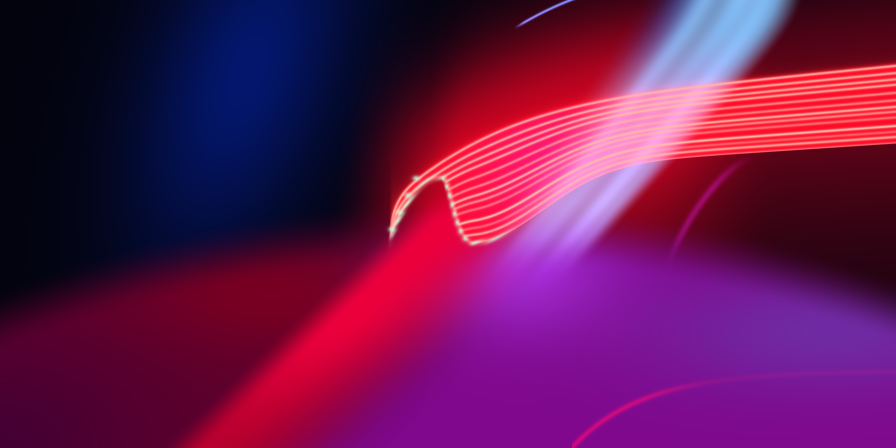
Write a WebGL 2 fragment shader that draws this background.

```glsl
#version 300 es
precision highp float;
// Long-exposure light trails: a red ribbon of strands crossed by a pale blue beam over purple haze.
uniform vec2 u_resolution;
out vec4 outColor;

const vec3 NAVY = vec3(0.010, 0.012, 0.055);
const vec3 BLUE = vec3(0.0, 0.075, 0.37);
const vec3 RED = vec3(0.90, 0.01, 0.15);
const vec3 CRIMSON = vec3(0.90, 0.0, 0.23);
const vec3 WINE = vec3(0.37, 0.0, 0.17);
const vec3 PURPLE = vec3(0.50, 0.03, 0.55);
const vec3 DUSK = vec3(0.42, 0.20, 0.66);
const vec3 VIOLET = vec3(0.68, 0.20, 0.90);
const vec3 LAVENDER = vec3(0.78, 0.68, 1.0);
const vec3 SKY = vec3(0.52, 0.77, 1.0);
const vec3 STRAND = vec3(1.0, 0.72, 0.66);
const vec3 SPARK = vec3(0.70, 1.0, 0.88);
const int STRANDS = 13;
const float STRAND_WIDTH = 0.0033;
const float TIP_X = 0.87;    // left end of the ribbon
const float CURL_X = 1.06;   // lowest point of the ribbon

float hash(float n) { return fract(sin(n * 127.1) * 43758.5453); }

float blob(vec2 p, vec2 center, vec2 size) {
  vec2 q = (p - center) / size;
  return exp(-dot(q, q));
}

float ribbonTop(float x) {
  float s = max(x - TIP_X, 0.0);
  float bend = 0.19 * exp(-s / 0.25 - s * s / 0.30) + 0.06 * exp(-s / 0.015);
  return 0.652 + 0.1 * x - bend;
}

float ribbonLow(float x) {
  float s = max(x - CURL_X, 0.0) / 0.215;
  float d = max(CURL_X - x, 0.0);
  return 0.548 + 0.066 * x - 0.16 * exp(-s * s) - 3.0 * d * d;
}

// Lower outline of the ribbon, with the hooked notch near its tip.
float ribbonEdge(float x) {
  float d = max(0.984 - x, 0.0);
  float fall = max(x - 0.984, 0.0) / 0.035;
  return max(ribbonLow(x), 0.455 + 0.149 * exp(-fall * fall) - 10.5 * d * d);
}

float stroke(float d, float width) {
  float w = max(width, 0.8 / u_resolution.y);
  return exp(-d * d / (w * w));
}

// Soft backdrop: blue glow, red halo, purple hill and crimson shaft.
vec3 backdrop(vec2 p, float low) {
  vec2 tilted = vec2(p.x - 0.28 * (p.y - 0.8), p.y);
  vec3 col = NAVY + BLUE * blob(tilted, vec2(0.54, 0.84), vec2(0.22, 0.42));
  float above = max(p.y - ribbonTop(max(p.x, 0.96)), 0.0) / 0.20;
  float below = max(low - p.y, 0.0) / 0.32;
  float halo = exp(-above * above - below) * smoothstep(0.74, 1.04, p.x + 0.15 * (0.65 - p.y));
  halo *= mix(1.0, 0.46, smoothstep(1.40, 1.75, p.x));
  col = mix(col, RED * vec3(0.95, 1.0, 0.9), halo * 0.9);

  float across = (p.x - 0.39 - 1.04 * p.y) / 1.44;
  float hillTop = 0.48 - 0.19 * (p.x - 1.03) * (p.x - 1.03);
  float hill = smoothstep(-0.08, 0.07, hillTop - p.y);
  vec3 haze = mix(WINE, PURPLE, smoothstep(0.02, 0.36, across));
  haze += vec3(0.10, 0.0, -0.04) * blob(p, vec2(0.60, 0.34), vec2(0.30, 0.12));
  haze += vec3(-0.10, 0.0, 0.03) * blob(p, vec2(0.0, 0.0), vec2(0.35, 0.25));
  haze = mix(haze, DUSK, 0.8 * blob(p, vec2(1.86, 0.26), vec2(0.42, 0.14)));
  haze = mix(haze, VIOLET, 0.8 * blob(p, vec2(1.15, 0.40), vec2(0.22, 0.14)));
  col = mix(col, haze, hill);

  float shaft = smoothstep(-0.025, 0.05, across) * (1.0 - smoothstep(0.06, 0.30, across));
  shaft *= 1.0 - smoothstep(0.50, 0.62, p.y);
  return mix(col, CRIMSON * mix(0.8, 1.03, smoothstep(0.0, 0.3, p.y)), shaft);
}

// Broad pale beam falling from the upper right; alpha is its coverage.
vec4 beam(vec2 p) {
  float left = 1.06 + 0.655 * (p.y - 0.45);
  float slant = 1.26 + 0.9 * (p.y - 0.37) - 1.80;
  float right = 1.80 + 0.5 * (slant - sqrt(slant * slant + 0.004));
  float u = (p.x - left) / max(right - left, 0.05);
  float alpha = smoothstep(0.02, 0.50, u) * (1.0 - smoothstep(0.86, 1.04, u));
  alpha *= smoothstep(0.33, 0.48, p.y);
  float streak = 0.5 + 0.3 * sin(u * 17.0 + 2.0 * p.y) + 0.2 * sin(u * 31.0 - 5.0 * p.y);
  vec3 col = mix(VIOLET, LAVENDER, smoothstep(0.36, 0.56, p.y));
  col = mix(col, SKY, smoothstep(0.70, 0.95, p.y));
  float fringe = (1.0 - smoothstep(0.1, 0.45, u)) * smoothstep(0.78, 0.95, p.y);
  col = mix(col, vec3(0.12, 0.35, 0.95), fringe);
  return vec4(col * (0.94 + 0.1 * streak), alpha * (0.82 + 0.15 * streak));
}

void main() {
  vec2 p = gl_FragCoord.xy / u_resolution.y;
  float px = 1.0 / u_resolution.y;
  const float E = 0.002;
  float top = ribbonTop(p.x), low = ribbonLow(p.x), edge = ribbonEdge(p.x);
  float topSlope = (ribbonTop(p.x + E) - ribbonTop(p.x - E)) / (2.0 * E);
  float lowSlope = (ribbonLow(p.x + E) - ribbonLow(p.x - E)) / (2.0 * E);
  float edgeSlope = (ribbonEdge(p.x + E) - ribbonEdge(p.x - E)) / (2.0 * E);
  float edgeDist = (p.y - edge) / length(vec2(1.0, edgeSlope));
  float started = smoothstep(TIP_X - 0.005, TIP_X + 0.01, p.x);

  vec3 col = backdrop(p, low);
  float inside = smoothstep(-px, px, edgeDist) * started;
  float body = inside * (1.0 - smoothstep(-0.005, 0.015, p.y - top));
  col = mix(col, RED, body * 0.8);
  col = mix(col, vec3(0.88, 0.10, 0.68), 0.6 * body * blob(p, vec2(1.26, 0.62), vec2(0.20, 0.16)));
  vec4 light = beam(p);
  col = mix(col, light.rgb, light.a * (1.0 - 0.15 * body));

  // Strands follow the ribbon between its two outlines.
  for (int i = 0; i < STRANDS; i++) {
    float k = float(i);
    float t = (k + 0.7 * (hash(k + 3.0) - 0.5) * step(0.5, k)) / float(STRANDS - 1);
    float d = abs(p.y - mix(low, top, t)) / length(vec2(1.0, mix(lowSlope, topSlope, t)));
    float power = mix(0.45, 1.0, hash(k + 17.0)) * inside;
    col += vec3(0.22, 0.04, 0.02) * power * exp(-d / 0.011);
    col = mix(col, STRAND, power * stroke(d, STRAND_WIDTH));
  }

  // Beaded hook and sparks at the tip.
  float hook = stroke(edgeDist, 0.006) * started * (1.0 - smoothstep(1.08, 1.18, p.x));
  float bead = 0.5 + 0.5 * sin((p.y - 0.7 * p.x) * 260.0);
  col = mix(col, mix(STRAND, SPARK, bead * 0.75), hook * (0.5 + 0.45 * bead));
  for (int i = 0; i < 4; i++) {
    float k = float(i);
    vec2 spot = vec2(0.875 + 0.018 * k, 0.488 + 0.038 * k);
    col = mix(col, SPARK, 0.85 * blob(p, spot, vec2(0.008, 0.006)));
  }

  // Stray thin trails.
  vec3 dx = p.x - vec3(1.145, 1.484, 1.276);
  float arc = stroke((p.y - 0.935 - 0.62 * dx.x + 0.9 * dx.x * dx.x) / 1.12, 0.003);
  col += vec3(0.35, 0.55, 1.0) * arc * smoothstep(0.0, 0.03, dx.x) * step(dx.x, 0.2);
  float rise = 2.1 * dx.y - 4.4 * dx.y * dx.y;
  float wisp = stroke((p.y - 0.406 - rise) / length(vec2(1.0, 2.1 - 8.8 * dx.y)), 0.008);
  col += vec3(0.20, 0.03, 0.32) * wisp * smoothstep(0.0, 0.05, dx.y) * (1.0 - smoothstep(0.10, 0.21, dx.y));
  float curve = 0.172 * (1.0 - exp(-dx.z / 0.16));
  float trail = stroke((p.y - curve) / length(vec2(1.0, (0.172 - curve) / 0.16)), 0.006);
  col += vec3(0.32, 0.0, -0.05) * trail * step(0.0, dx.z) * mix(1.0, 0.2, smoothstep(0.1, 0.35, dx.z));

  outColor = vec4(clamp(col, 0.0, 1.0), 1.0);
}
```
